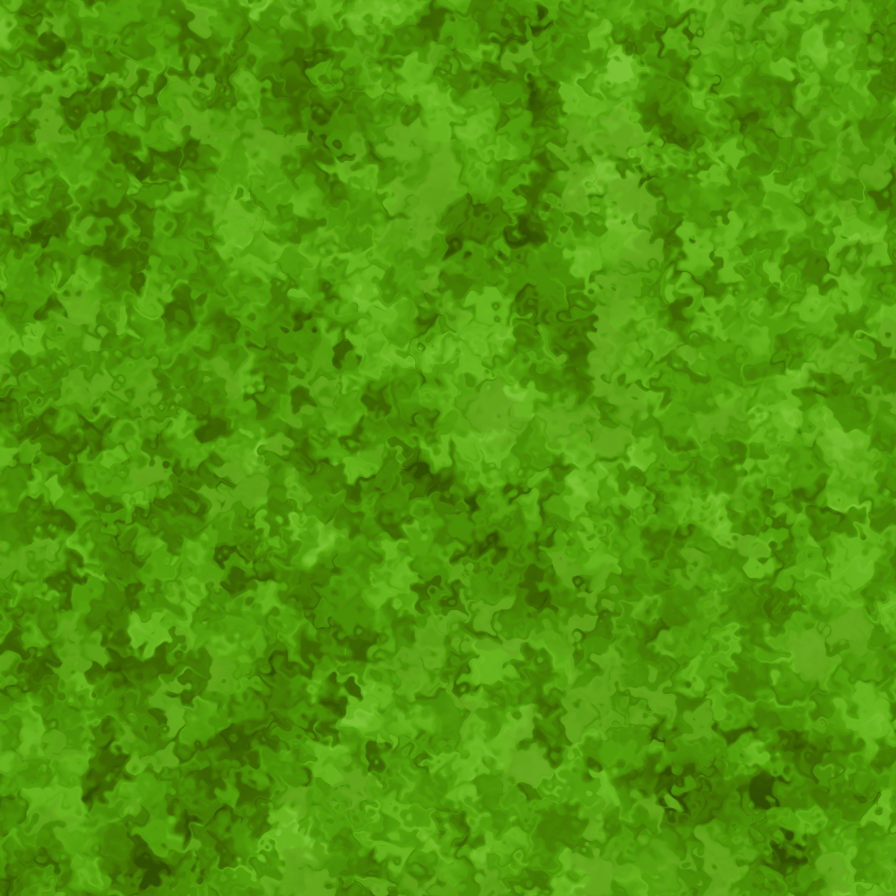
A WebGL 2 fragment shader for this texture:

```glsl
#version 300 es
precision highp float;

uniform vec2 u_resolution;
out vec4 fragColor;

float hash(vec2 p) {
    return fract(sin(dot(p, vec2(127.1, 311.7))) * 43758.5453);
}

float valueNoise(vec2 p) {
    vec2 cell = floor(p);
    vec2 f = fract(p);
    f = f * f * (3.0 - 2.0 * f);
    float bottom = mix(hash(cell), hash(cell + vec2(1.0, 0.0)), f.x);
    float top = mix(hash(cell + vec2(0.0, 1.0)), hash(cell + 1.0), f.x);
    return mix(bottom, top, f.y);
}

vec2 noisePair(vec2 p) {
    return vec2(valueNoise(p), valueNoise(p + vec2(37.3, 91.7))) - 0.5;
}

// Paints one layer of scattered soft tufts over the tone below
float paintTufts(float tone, vec2 p, float seed) {
    vec2 home = floor(p);
    for (int y = -1; y <= 1; y++) {
        for (int x = -1; x <= 1; x++) {
            vec2 cell = home + vec2(x, y);
            vec2 key = cell + seed * 17.3;
            vec2 centre = cell + vec2(hash(key), hash(key + 5.7));
            float radius = mix(0.4, 0.8, hash(key + 11.9));
            float cover = smoothstep(radius, radius * 0.6, length(p - centre));
            tone = mix(tone, hash(key + 23.1), cover * 0.6);
        }
    }
    return tone;
}

// Dark undergrowth to sunlit tips; depth is centred on zero
vec3 leafColour(float depth) {
    vec3 colour = mix(vec3(0.19, 0.32, 0.0), vec3(0.24, 0.41, 0.0), smoothstep(-2.7, -1.8, depth));
    colour = mix(colour, vec3(0.27, 0.50, 0.01), smoothstep(-1.8, -1.0, depth));
    colour = mix(colour, vec3(0.29, 0.57, 0.02), smoothstep(-1.0, -0.25, depth));
    colour = mix(colour, vec3(0.32, 0.63, 0.04), smoothstep(-0.25, 0.5, depth));
    colour = mix(colour, vec3(0.40, 0.71, 0.11), smoothstep(0.5, 1.5, depth));
    return mix(colour, vec3(0.48, 0.77, 0.20), smoothstep(1.6, 2.7, depth));
}

void main() {
    vec2 uv = gl_FragCoord.xy / min(u_resolution.x, u_resolution.y);

    // Fine displacement frays the tuft outlines
    mat2 turn = mat2(0.8, 0.6, -0.6, 0.8);
    vec2 frayed = uv + noisePair(turn * uv * 105.0) * 0.028 + noisePair(uv * 48.0) * 0.014;

    // Overlapping tufts, large ones first
    float tone = 0.5;
    for (int i = 0; i < 5; i++) {
        float layer = float(i);
        tone = paintTufts(tone, frayed * (17.0 + 4.0 * layer), layer + 1.0);
    }

    // Broad light variation and fine grain
    float broad = valueNoise(turn * uv * 9.0 + 3.0) - 0.5;
    float grain = valueNoise(turn * frayed * 70.0) - 0.5;
    float depth = (tone - 0.5) * 5.0 + broad * 1.8 + grain * 1.5;
    vec3 colour = leafColour(depth);

    // Yellowed patches among the lighter leaves
    float yellowing = smoothstep(0.5, 0.75, valueNoise(turn * frayed * 21.0 + 60.0));
    colour = mix(colour, vec3(0.38, 0.64, 0.10), yellowing * smoothstep(0.0, 0.6, depth) * 0.75);

    fragColor = vec4(colour, 1.0);
}
```
